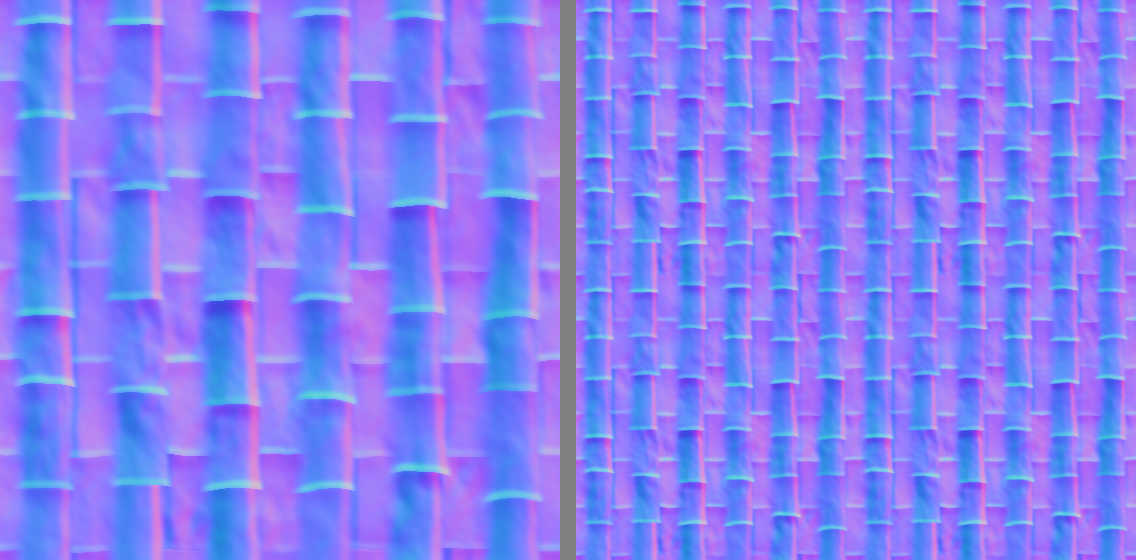
Left, the tile; right, the same tile 2 across and 2 down.
A Shadertoy shader for this texture map:

```glsl
// Tangent-space normal map of an old clay roof: six columns of raised cover
// tiles over flat pan tiles, six courses high. Slopes of the tile profiles,
// lips and wrapping gradient noise are summed, then encoded as a normal.

const float COUNT = 6.0;            // tiles across and down
const vec2 COVER_SPAN = vec2(0.21, 0.735); // cover sides within a column
const float COVER_PHASE = 0.78;     // height of cover lips in a course
const float PAN_PHASE = 0.11;       // height of pan lips in a course
const float COVER_JITTER = 0.40;    // scatter of cover lips
const float PAN_JITTER = 0.07;      // scatter of pan lips
const float LIP_SIZE = 0.042;       // half thickness of a lip
const float SHADE_SIZE = 0.11;      // dip below the lip above
const float RIDGE_SLOPE = 1.0;      // steep right side of a cover
const float WARP = 0.03;            // unevenness of the outlines
const float SAG = 0.22;             // curve of a tile from head to foot
const float SWAY = 0.13;            // broad tilt of the whole roof
const float WEAR = 0.24;            // strength of surface bumps

vec2 hash2(vec2 p) {
    vec3 q = fract(p.xyx * vec3(0.1031, 0.1030, 0.0973));
    q += dot(q, q.yzx + 33.33);
    return fract((q.xx + q.yz) * q.zy);
}

// Random pair per tile, wrapping with the roof
vec2 tileHash(vec2 id, float seed) {
    return hash2(mod(id, COUNT) + seed);
}

float corner(vec2 cell, vec2 offset, vec2 f, vec2 period) {
    float angle = 6.28318 * hash2(mod(cell + offset, period) + period).x;
    return dot(vec2(cos(angle), sin(angle)), f - offset);
}

// Gradient noise that wraps after a whole number of cells
float noise(vec2 p, vec2 period) {
    vec2 i = floor(p), f = fract(p);
    vec2 w = f * f * f * (f * (f * 6.0 - 15.0) + 10.0);
    vec2 e = vec2(0.0, 1.0);
    return mix(mix(corner(i, e.xx, f, period), corner(i, e.yx, f, period), w.x),
               mix(corner(i, e.xy, f, period), corner(i, e.yy, f, period), w.x), w.y);
}

// Slope of the noise, weaker along the axis with fewer cells
vec2 noiseSlope(vec2 uv, vec2 period) {
    vec2 p = uv * period, e = vec2(0.25, 0.0);
    vec2 rise = vec2(noise(p + e.xy, period) - noise(p - e.xy, period),
                     noise(p + e.yx, period) - noise(p - e.yx, period));
    return rise / (2.0 * e.x) * period / max(period.x, period.y);
}

float bell(float x, float size) {
    return exp(-x * x / (size * size));
}

// Mostly regular courses with a few tiles that slipped
float lipHeight(vec2 id, float jitter, float side, float seed) {
    vec2 r = tileHash(id, seed) - 0.5;
    return id.y + jitter * (0.25 * r.x + 3.0 * r.x * r.x * r.x) + 0.09 * r.y * side;
}

// Course index, distance above its own lip, distance below the next lip
vec3 findCourse(float y, float column, float jitter, float side, float seed) {
    float row = floor(y);
    if (y < lipHeight(vec2(column, row), jitter, side, seed)) row -= 1.0;
    else if (y > lipHeight(vec2(column, row + 1.0), jitter, side, seed)) row += 1.0;
    return vec3(row, y - lipHeight(vec2(column, row), jitter, side, seed),
                lipHeight(vec2(column, row + 1.0), jitter, side, seed) - y);
}

// Rise of the lip at the foot of a tile and of the one above it
float lipProfile(vec3 course) {
    return bell(course.y - LIP_SIZE, LIP_SIZE) + bell(course.z + LIP_SIZE, LIP_SIZE);
}

vec2 panSlope(vec2 g, vec2 wear) {
    float column = floor(g.x + 0.5), x = fract(g.x + 0.5);
    vec3 course = findCourse(g.y - PAN_PHASE, column, PAN_JITTER, x - 0.5, 11.0);
    vec2 id = vec2(column, course.x);
    vec2 tone = tileHash(id, 23.0), detail = tileHash(id, 37.0);
    float turn = smoothstep(0.48, 0.78, x);
    vec2 s = mix(vec2(0.33, -0.03), vec2(0.0, -0.10), turn);
    s += (tone - 0.5) * vec2(0.22, 0.16);
    s.y += SAG * (0.5 - course.y) * tone.x;
    s += wear * mix(0.4, 1.1, detail.x);
    s.x -= 0.50 * detail.y * detail.y * bell(x - 0.30, 0.05);  // gutter
    s.y += mix(0.08, 0.55, tone.y) * lipProfile(course) * (1.0 - 0.7 * turn);
    s.y -= mix(0.02, 0.20, detail.x) * bell(course.z - 0.05, SHADE_SIZE);
    return s;
}

// Slope in xy, coverage in z
vec3 coverSlope(vec2 g, vec2 wear) {
    float column = floor(g.x), x = fract(g.x), side = x - 0.47;
    float arch = 0.35 * side * side;
    vec3 course = findCourse(g.y - COVER_PHASE + arch, column, COVER_JITTER, side, 53.0);
    vec2 id = vec2(column, course.x);
    vec2 tone = tileHash(id, 71.0), lean = tileHash(id, 83.0) - 0.5;
    vec2 detail = tileHash(id, 97.0);

    // Outline: slightly wider at the foot, leaning a little
    float rise = course.y - 0.5;
    vec2 span = COVER_SPAN + 0.06 * lean.y + rise * (0.12 * lean.x + vec2(0.05, -0.04));
    float u = (x - span.x) / (span.y - span.x);
    float mask = smoothstep(-0.18, 0.18, u) * (1.0 - smoothstep(0.96, 1.14, u));

    // Rounded body, deepest on the left, and steep right side
    float body = mix(-0.20, -0.04, smoothstep(0.40, 0.85, u));
    vec2 s = vec2(body - mix(0.0, 0.50, tone.x) * bell(u - 0.28, 0.25), 0.02);
    s += (tone.yx - 0.5) * vec2(0.12, 0.14);
    s.y -= SAG * rise;
    s += wear * mix(0.4, 1.1, detail.x);
    s.x += RIDGE_SLOPE * mix(0.20, 1.0, detail.y) * bell(u - 0.95, 0.12);

    // Bright lip and the dip under the tile above
    s.y += mix(0.25, 0.65, tone.y) * lipProfile(course);
    s.y -= mix(0.04, 0.55, detail.x * detail.y) * bell(course.z - 0.05, SHADE_SIZE);
    return vec3(s, mask);
}

void mainImage(out vec4 fragColor, in vec2 fragCoord) {
    vec2 uv = fragCoord / iResolution.xy;
    vec2 warp = vec2(noise(uv * 16.0, vec2(16.0)), noise(uv * 19.0, vec2(19.0)));
    vec2 g = uv * COUNT + WARP * warp;

    // Bumps gather in patches and run down the roof
    float patches = smoothstep(-0.20, 0.45, noise(uv * 9.0, vec2(9.0)));
    vec2 wear = noiseSlope(uv, vec2(30.0, 20.0)) * mix(0.25, 1.0, patches);
    wear += 0.18 * noiseSlope(uv, vec2(56.0, 48.0));
    wear *= WEAR;

    vec3 cover = coverSlope(g, wear);
    vec2 slope = mix(panSlope(g, wear), cover.xy, cover.z);
    slope += SWAY * noiseSlope(uv, vec2(9.0, 7.0));
    fragColor = vec4(0.5 + 0.5 * normalize(vec3(slope, 1.0)), 1.0);
}
```
